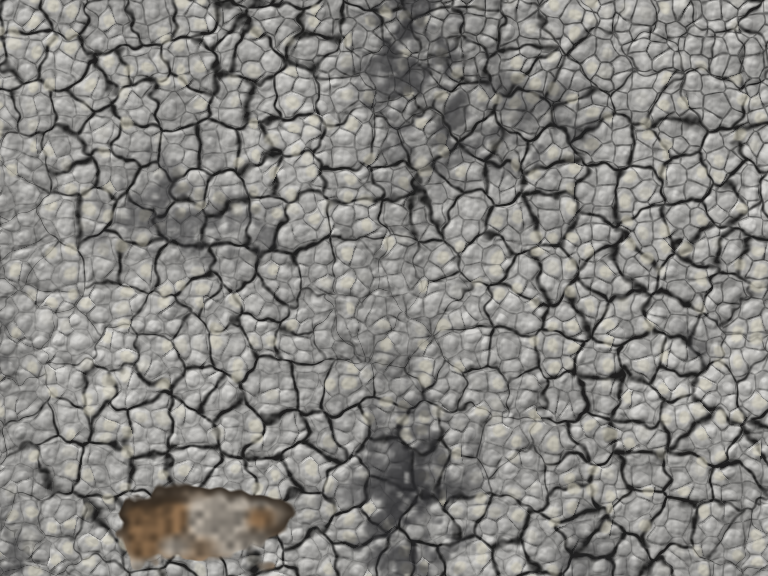
This texture is drawn by a Shadertoy shader. Its source:

```glsl
// Grey crustose lichen on rock: cracked plates covered in small pale warts.
// Three scales of cellular noise form a height field, lit by its slope;
// cracks, sooty stains and one bare, chipped hollow are laid over it.

const float PLATE_SCALE = 14.0;   // plates per canvas height
const float WART_SCALE  = 31.0;
const float NUB_SCALE   = 72.0;
const float GRIT_SCALE  = 165.0;
const vec2  LIGHT_STEP  = vec2(-0.0018, 0.0036);
const float BASE_TONE   = 0.635;
const float RELIEF      = 0.38;
const float CRACK_DEPTH = 0.40;
const vec3  LICHEN_TINT = vec3(1.0, 0.995, 0.98);
const vec3  CREAM       = vec3(0.83, 0.81, 0.73);
const vec3  SOOT        = vec3(0.17, 0.17, 0.18);
const vec3  BARE_ROCK   = vec3(0.60, 0.57, 0.53);
const vec3  RUST        = vec3(0.46, 0.36, 0.26);
const vec3  HOLLOW_DARK = vec3(0.17, 0.14, 0.11);
const vec2  HOLLOW_POS  = vec2(0.355, 0.085);
const vec2  HOLLOW_SIZE = vec2(0.145, 0.068);

vec2 hash2(vec2 p) {
    vec3 q = fract(p.xyx * vec3(0.1031, 0.1030, 0.0973));
    q += dot(q, q.yzx + 33.33);
    return fract((q.xx + q.yz) * q.zy);
}

float noise(vec2 p) {
    vec2 i = floor(p), f = fract(p);
    f = f * f * (3.0 - 2.0 * f);
    float low  = mix(hash2(i).x, hash2(i + vec2(1, 0)).x, f.x);
    float high = mix(hash2(i + vec2(0, 1)).x, hash2(i + vec2(1, 1)).x, f.x);
    return mix(low, high, f.y);
}

// Cellular noise: x = distance to centre, y = gap to next cell, zw = cell id
vec4 cells(vec2 p) {
    vec2 i = floor(p), id = vec2(0.0);
    float nearest = 8.0, second = 8.0;
    for (int y = -1; y <= 1; y++)
    for (int x = -1; x <= 1; x++) {
        vec2 cell = i + vec2(x, y);
        vec2 rnd = hash2(cell + 57.0);
        float d = length(cell + 0.1 + 0.8 * rnd - p);
        if (d < nearest) {
            second = nearest;
            nearest = d;
            id = rnd;
        } else {
            second = min(second, d);
        }
    }
    return vec4(nearest, second - nearest, id);
}

// Height of the crust, with the plate and wart cells it was made from
float crust(vec2 p, out vec4 plate, out vec4 wart) {
    vec2 warp = vec2(noise(p * 24.0), noise(p * 24.0 + 31.0)) - 0.5;
    warp += 0.5 * vec2(noise(p * 60.0 + 7.0), noise(p * 60.0 + 83.0)) - 0.25;
    plate = cells((p + 0.024 * warp) * PLATE_SCALE);
    wart = cells((p + 0.010 * warp) * WART_SCALE + 11.0);
    vec4 nub = cells((p + 0.006 * warp) * NUB_SCALE + 29.0);
    float radius = mix(0.36, 0.68, wart.z);
    float dome = max(0.0, 1.0 - wart.x * wart.x / (radius * radius));
    float wartiness = mix(0.35, 0.80, noise(p * 5.0 + 19.0));
    return 0.45 * smoothstep(0.0, 0.32, plate.y) + wartiness * dome
         + 0.30 * (1.0 - nub.x) + 0.16 * noise(p * GRIT_SCALE);
}

// Soft elliptical patch
float patchAt(vec2 p, vec2 centre, vec2 size) {
    vec2 q = (p - centre) / size;
    return exp(-dot(q, q));
}

void mainImage(out vec4 fragColor, in vec2 fragCoord) {
    vec2 p = fragCoord / iResolution.y;
    vec4 plate, wart, unusedPlate, unusedWart;
    float height = crust(p, plate, wart);
    float slope = height - crust(p + LIGHT_STEP, unusedPlate, unusedWart);

    // Relief and slow drifts of brightness
    float tone = BASE_TONE + RELIEF * clamp(slope, -0.65, 0.5);
    tone += 0.17 * (height - 0.9);
    tone += 0.09 * (noise(p * 6.0 + 3.0) - 0.5) + 0.08 * (wart.w - 0.5);
    tone += 0.10 * (noise(p * 110.0 + 5.0) - 0.5);

    // Cracks between plates, finer gaps between warts; denser to the upper right
    float upperRight = smoothstep(0.5, 1.7, p.x * 0.6 + p.y);
    float openness = smoothstep(0.2, 0.75, noise(p * 4.5 + 41.0) + 0.25 * upperRight);
    float crack = smoothstep(0.03 + 0.13 * openness, 0.0, plate.y);
    float gap = smoothstep(0.16, 0.0, wart.y) * mix(0.2, 0.6, upperRight);
    tone -= CRACK_DEPTH * max(crack * (0.35 + 0.65 * openness), gap);
    vec3 color = LICHEN_TINT * clamp(tone, 0.12, 0.84);

    // Cream caps on some of the warts
    float cap = smoothstep(0.42, 0.22, wart.x) * smoothstep(0.58, 0.80, wart.z);
    color = mix(color, CREAM * (0.97 + 0.5 * min(slope, 0.1)), 0.55 * cap);

    // Sooty stains, broken up into specks
    float stain = patchAt(p, vec2(0.71, 0.13), vec2(0.11, 0.20));
    stain += 0.8 * patchAt(p, vec2(0.71, 0.92), vec2(0.10, 0.22));
    stain += 0.5 * patchAt(p, vec2(0.28, 0.70), vec2(0.12, 0.06));
    stain += 0.5 * smoothstep(0.70, 0.95, noise(p * 5.0 + 61.0));
    float speck = 0.6 * noise(p * 34.0 + 13.0) + 0.4 * noise(p * 85.0);
    float soot = smoothstep(0.52, 0.85, speck + 0.32 * stain) * min(stain, 1.0);
    color = mix(color * (1.0 - 0.12 * min(stain, 1.0)), SOOT, 0.85 * soot);

    // Bare hollow with a ragged, shaded upper rim
    vec2 q = (p - HOLLOW_POS) / HOLLOW_SIZE;
    float edge = length(q) + 0.7 * (noise(p * 17.0) - 0.5) + 0.25 * (noise(p * 55.0) - 0.5);
    float rust = smoothstep(0.35, 0.75, noise(p * 20.0 + 71.0));
    vec3 rock = mix(BARE_ROCK, RUST, rust) * (0.72 + 0.5 * noise(p * 75.0 + 9.0));
    float rim = smoothstep(0.55, 0.95, edge) * smoothstep(-0.5, 0.5, q.y + 0.3 * abs(q.x));
    rock = mix(rock, HOLLOW_DARK, 0.85 * rim);
    color = mix(color, rock, smoothstep(1.04, 0.92, edge));

    fragColor = vec4(color, 1.0);
}
```
